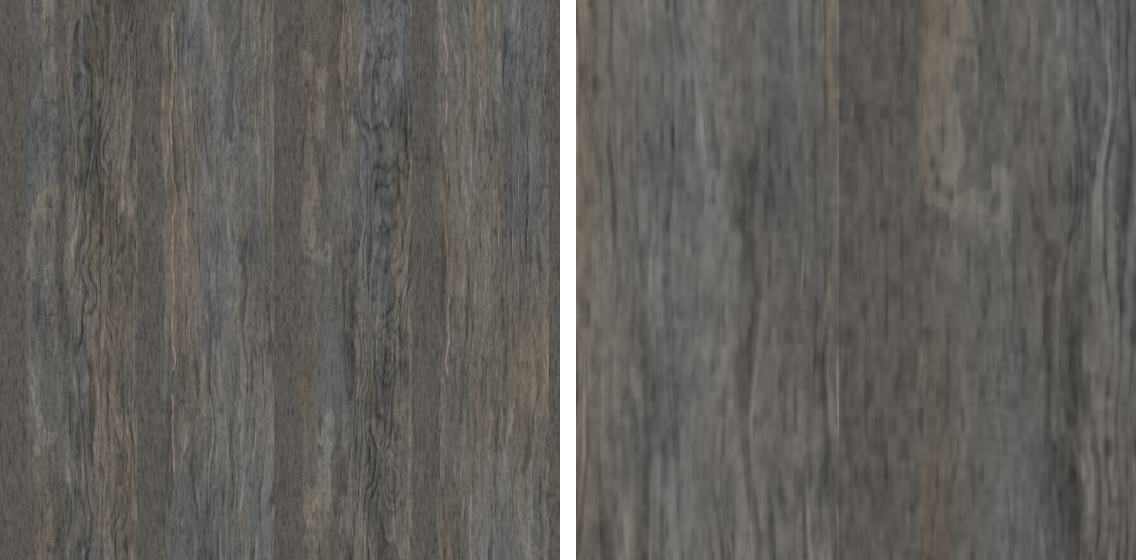
Left, the full canvas; right, a detail of the centre.
Write a WebGL 2 fragment shader that draws this texture.

```glsl
#version 300 es
precision highp float;
precision highp int;
// Weathered grey timber: upright boards that alternate between figured and
// straight grain, parted by smooth dark bands. Stretched value noise makes the
// fibres, contours of a warped field make the rings, and masks add worn patches.

uniform vec2 u_resolution;
out vec4 fragColor;

const float BOARD_WIDTH = 0.245;
const float BAND_END = 0.048;      // dark band at the left of each board
const float STRIP_END = 0.102;     // worn strip on figured boards
const float FIGURE_START = 0.118;
const float CHIPPED_EDGE = 0.064;  // pale edge on straight boards
const float EDGE_WOBBLE = 0.016;
const int KNOTS_PER_BOARD = 4;
const vec2 KNOT_SIZE = vec2(0.021, 0.050);

const float BAND_TONE = 0.341;
const float STRIP_TONE = 0.356;
const float FIGURE_TONE = 0.366;
const float STRAIGHT_TONE = 0.392;
const float RING_CONTRAST = 0.026;
const float FIBRE_CONTRAST = 0.092;
const float STREAK_CONTRAST = 0.060;
const float LINE_CONTRAST = 0.065;
const float CLOUD_CONTRAST = 0.120;

const vec3 NEUTRAL_TINT = vec3(1.036, 1.000, 0.950);
const vec3 WARM_SHIFT = vec3(0.070, -0.005, -0.085);
const vec3 CHIP_COLOUR = vec3(0.570, 0.510, 0.430);

float hash(vec2 cell) {
    uvec2 q = uvec2(ivec2(cell)) * uvec2(1597334673u, 3812015801u);
    uint n = (q.x ^ q.y) * 1597334673u;
    n = (n ^ (n >> 15)) * 2246822519u;
    return float((n ^ (n >> 13)) >> 8) / 16777216.0;
}

float noise(vec2 p) {
    vec2 i = floor(p), f = fract(p);
    f = f * f * (3.0 - 2.0 * f);
    return mix(mix(hash(i), hash(i + vec2(1, 0)), f.x),
               mix(hash(i + vec2(0, 1)), hash(i + vec2(1, 1)), f.x), f.y);
}

float fbm(vec2 p) {
    float sum = 0.0, gain = 0.533;
    for (int i = 0; i < 4; i++) {
        sum += gain * noise(p);
        p = p * 2.03 + vec2(17.3, 31.7);
        gain *= 0.5;
    }
    return sum;
}

float span(float a, float b, float x, float soft) {
    return smoothstep(a - soft, a + soft, x) * (1.0 - smoothstep(b - soft, b + soft, x));
}

void main() {
    vec2 p = gl_FragCoord.xy / u_resolution;
    float board = floor(p.x / BOARD_WIDTH);
    float straight = mod(board, 2.0);
    float u = p.x - board * BOARD_WIDTH;
    vec2 shift = vec2(board * 13.0, board * 29.0);
    float wobble = (fbm(vec2(board * 7.0 + p.x * 20.0, p.y * 17.0)) - 0.5) * EDGE_WOBBLE;
    float w = u + wobble;

    // Parts across the board
    float band = 1.0 - smoothstep(BAND_END - 0.003, BAND_END + 0.003, w);
    float strip = (1.0 - straight) * span(BAND_END, STRIP_END, w, 0.004);
    float figure = (1.0 - straight) * smoothstep(FIGURE_START - 0.002, FIGURE_START + 0.002, w);
    float plain = straight * (1.0 - band);
    float tone = BAND_TONE + strip * (STRIP_TONE - BAND_TONE)
               + figure * (FIGURE_TONE - BAND_TONE) + plain * (STRAIGHT_TONE - BAND_TONE);

    // Growth rings, bent round scattered knots
    float warp = fbm(vec2(p.x * 11.0, p.y * 2.6) + shift);
    float field = p.x * mix(45.0, 75.0, straight) + warp * mix(13.0, 7.0, straight);
    float core = 0.0;
    for (int i = 0; i < KNOTS_PER_BOARD; i++) {
        vec2 id = vec2(board, float(i) + 40.0);
        vec2 centre = vec2(board * BOARD_WIDTH + mix(0.14, 0.22, hash(id)),
                           (float(i) + hash(id + 90.0)) / float(KNOTS_PER_BOARD));
        vec2 d = (p - centre) / KNOT_SIZE + 1.8 * (warp - 0.5);
        float bump = exp(-dot(d, d)) * mix(0.3, 1.0, hash(id + 50.0));
        field += 4.5 * bump;
        core += smoothstep(0.55, 0.95, bump);
    }
    field += 0.5 * noise(p * vec2(110.0, 22.0));
    float phase = fract(field);
    float ring = 1.0 - 2.2 * smoothstep(0.35, 0.85, phase) * (1.0 - smoothstep(0.85, 1.0, phase)) - 0.6;
    ring *= 1.0 - smoothstep(0.25, 0.6, fwidth(field - 0.5 * noise(p * vec2(110.0, 22.0))));
    float ringShare = (figure + 0.45 * plain) * mix(0.3, 1.7, noise(p * vec2(18.0, 5.0) + shift));
    tone += RING_CONTRAST * ring * ringShare - 0.030 * core * figure;

    // Fibres, streaks, thin grain lines and broad clouds
    float worn = 1.0 - band;
    float fibre = 0.65 * noise(p * vec2(390.0, 75.0)) + 0.45 * noise(p * vec2(270.0, 190.0) + 70.0) - 0.55;
    float streak = noise(vec2(p.x * 115.0 + warp * 3.0, p.y * 6.0) + shift) - 0.5;
    float cloud = fbm(vec2(p.x * 22.0, p.y * 4.0) + shift + 60.0) - 0.5;
    float pores = smoothstep(0.66, 0.90, noise(p * vec2(330.0, 60.0) + 200.0));
    vec2 along = vec2(p.x * 190.0 + warp * 14.0, p.y * 9.0) + shift;
    float darkLine = smoothstep(0.70, 0.92, noise(along + 500.0));
    float paleLine = smoothstep(0.74, 0.94, noise(along * vec2(1.15, 1.4) + 700.0));
    tone += FIBRE_CONTRAST * fibre - 0.042 * pores;
    tone += STREAK_CONTRAST * streak * mix(0.2, 1.0, worn);
    tone += LINE_CONTRAST * (paleLine - darkLine) * mix(0.15, 1.0, max(figure, plain));
    tone += CLOUD_CONTRAST * cloud * mix(0.12, 1.0, worn);

    // Ragged pale patches, dark smears and faint saw ripples
    vec2 ragged = p * vec2(28.0, 9.0) + vec2(warp * 2.0, wobble * 70.0) + shift;
    float patchMap = fbm(ragged + 120.0) + 0.06 * fibre;
    float pale = smoothstep(0.56, 0.605, patchMap) * (strip + 0.6 * figure + 0.2 * plain);
    float smear = smoothstep(0.59, 0.65, fbm(ragged * 0.8 + 300.0)) * (figure + 0.6 * plain);
    float ripple = sin(p.y * 900.0 + 16.0 * noise(p * vec2(60.0, 14.0)));
    ripple *= smoothstep(0.45, 0.75, noise(p * vec2(45.0, 12.0) + 33.0));
    tone += 0.052 * pale - 0.036 * smear + 0.009 * ripple * strip;

    // Warm and cool drift, then chipped pale edges
    float warmth = fbm(p * vec2(15.0, 3.2) + shift + 210.0) - 0.5;
    warmth = warmth * mix(0.3, 1.8, worn) + 0.10 * pale - 0.30 * smear;
    vec3 colour = tone * (NEUTRAL_TINT + WARM_SHIFT * warmth);
    float broken = smoothstep(0.44, 0.54, fbm(vec2(p.x * 40.0, p.y * 16.0) + shift + 400.0));
    float chips = straight * span(CHIPPED_EDGE - 0.0016, CHIPPED_EDGE + 0.0016, w, 0.0012);
    chips += 0.35 * span(BOARD_WIDTH - 0.005, BOARD_WIDTH - 0.002, w, 0.0012);
    chips += 0.5 * strip * smoothstep(0.72, 0.75, patchMap);
    colour = mix(colour, CHIP_COLOUR + 0.2 * fibre, 0.75 * min(chips * broken, 1.0));

    fragColor = vec4(clamp(colour, 0.0, 1.0), 1.0);
}
```
